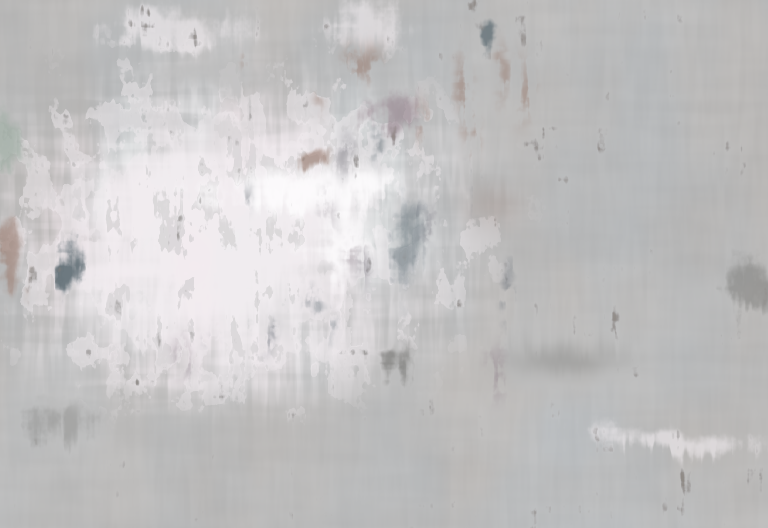
Reproduce this texture procedurally as a Shadertoy shader.

```glsl
const vec3 PLASTER = vec3(0.735, 0.735, 0.735);
const vec3 CHALK = vec3(0.945, 0.925, 0.938);
const vec3 WHITE = vec3(0.99, 0.985, 0.99);
const vec3 SLATE = vec3(0.34, 0.40, 0.43);
const vec3 SOOT = vec3(0.46, 0.46, 0.45);
const vec3 RUST = vec3(0.58, 0.46, 0.41);
const vec3 MAUVE = vec3(0.58, 0.51, 0.55);
const vec3 SAGE = vec3(0.61, 0.67, 0.63);

vec3 hash3(vec2 p) {
    vec3 q = fract(p.xyx * vec3(0.1031, 0.1030, 0.0973));
    q += dot(q, q.yxz + 33.33);
    return fract((q.xxy + q.yzz) * q.zyx);
}

// Cellular noise: random cell values blended by distance to jittered centres
float cellNoise(vec2 p) {
    vec2 cell = floor(p);
    float total = 0.0, weights = 0.0;
    for (int j = -1; j <= 1; j++)
    for (int i = -1; i <= 1; i++) {
        vec2 id = cell + vec2(i, j);
        vec3 h = hash3(id + 71.0);
        vec2 d = id + 0.15 + 0.7 * h.xy - p;
        float w = exp(-7.0 * dot(d, d));
        total += w * h.z;
        weights += w;
    }
    return total / weights;
}

float layered(vec2 p, int octaves) {
    float total = 0.0, weights = 0.0, amp = 1.0;
    for (int i = 0; i < octaves; i++) {
        total += amp * cellNoise(p);
        weights += amp;
        amp *= 0.58;
        p = p * 2.07 + 13.7;
    }
    return total / weights;
}

float falloff(vec2 p, vec2 center, vec2 radius) {
    vec2 q = (p - center) / radius;
    return exp(-dot(q, q));
}

// Ragged pigment patch whose outline is broken up by the grain
vec3 stain(vec3 color, vec2 p, vec2 center, vec2 radius, vec3 pigment, float strength, float grain) {
    float body = falloff(p, center, radius) + 1.1 * (grain - 0.5);
    return mix(color, pigment, strength * smoothstep(0.3, 0.95, body));
}

void mainImage(out vec4 fragColor, in vec2 fragCoord) {
    vec2 p = fragCoord / iResolution.y;

    // Brush textures: clouds, chips, vertical drags and horizontal pulls
    float cloud = layered(p * vec2(3.2, 4.5), 4);
    float chips = layered(p * vec2(24.0, 17.0) + 5.0, 4);
    float drag = layered(p * vec2(75.0, 9.0) + 31.0, 2);
    float pull = layered(p * vec2(5.0, 42.0) + 57.0, 2);
    float hue = layered(p * vec2(7.0, 4.0) + 90.0, 2);
    float grain = 0.5 * chips + 0.3 * drag + 0.2 * pull;
    grain = 0.5 + 1.5 * (grain - 0.5);
    vec2 w = p + 0.05 * vec2(cloud - 0.5, hue - 0.5) + 0.018 * vec2(pull - 0.5, drag - 0.5);

    // Grey plaster ground
    vec3 color = PLASTER + 0.055 * (cloud - 0.5) + 0.02 * (drag - 0.5) + 0.015 * (pull - 0.5);
    color += (hue - 0.5) * vec3(0.025, 0.0, -0.02);

    // Chalky veil with scraped and chipped margins
    float field = falloff(w, vec2(0.42, 0.57), vec2(0.43, 0.28));
    float rough = 0.5 * (cloud - 0.5) + 0.3 * (drag - 0.5) + 0.22 * (pull - 0.5);
    float veil = smoothstep(0.12, 0.92, field + rough * smoothstep(0.02, 0.4, field));
    color = mix(color, CHALK + (hue - 0.5) * vec3(0.05, -0.02, 0.01), veil);
    float flake = smoothstep(0.62, 0.68, 0.55 * field + chips * 0.8 + 0.15 * (cloud - 0.5));
    color = mix(color, CHALK, 0.45 * flake * smoothstep(0.08, 0.35, field));
    float scrape = smoothstep(0.62, 0.7, chips + 0.4 * (drag - 0.5));
    color = mix(color, PLASTER, 0.4 * scrape * veil);

    // White strokes and grey overpaint
    color = stain(color, w, vec2(0.42, 0.86), vec2(0.14, 0.045), PLASTER, 0.7, grain);
    color = stain(color, w, vec2(0.60, 0.63), vec2(0.22, 0.05), WHITE, 0.95, grain);
    color = stain(color, w, vec2(0.65, 0.53), vec2(0.08, 0.08), WHITE, 0.85, grain);
    color = stain(color, w, vec2(0.62, 0.36), vec2(0.05, 0.06), CHALK, 0.5, grain);
    color = stain(color, w, vec2(0.34, 0.94), vec2(0.15, 0.05), CHALK, 0.6, grain);
    color = stain(color, w, vec2(0.69, 0.95), vec2(0.07, 0.06), CHALK, 0.6, grain);
    color = stain(color, w, vec2(1.27, 0.17), vec2(0.15, 0.025), CHALK, 0.6, grain);

    // Dark and coloured patches
    color = stain(color, w, vec2(0.132, 0.50), vec2(0.027, 0.07), SLATE, 0.85, grain);
    color = stain(color, w, vec2(0.928, 0.94), vec2(0.014, 0.028), SLATE, 0.7, grain);
    color = stain(color, w, vec2(0.767, 0.31), vec2(0.045, 0.05), SOOT, 0.7, grain);
    color = stain(color, w, vec2(0.772, 0.54), vec2(0.04, 0.11), SLATE, 0.5, grain);
    color = stain(color, w, vec2(1.41, 0.47), vec2(0.06, 0.05), SOOT, 0.5, grain);
    color = stain(color, w, vec2(0.114, 0.20), vec2(0.07, 0.05), SOOT, 0.35, grain);
    color = stain(color, w, vec2(0.748, 0.78), vec2(0.06, 0.045), MAUVE, 0.6, grain);
    color = stain(color, w, vec2(0.60, 0.70), vec2(0.03, 0.02), RUST, 0.6, grain);
    color = stain(color, w, vec2(0.01, 0.52), vec2(0.03, 0.10), RUST, 0.6, grain);
    color = stain(color, w, vec2(0.01, 0.74), vec2(0.035, 0.07), SAGE, 0.7, grain);
    color = mix(color, SOOT, 0.35 * falloff(w, vec2(1.08, 0.32), vec2(0.11, 0.03)));
    color = mix(color, RUST, 0.2 * falloff(w, vec2(0.93, 0.61), vec2(0.06, 0.04)));

    // Small scattered drips
    for (int i = 0; i < 30; i++) {
        vec3 h = hash3(vec2(float(i) * 3.7, 19.0));
        vec2 center = vec2(0.05 + 0.95 * sqrt(h.x), 0.3 + 0.6 * h.y);
        vec2 radius = vec2(0.008 + 0.012 * h.z, 0.02 + 0.035 * h.x);
        vec3 pigment = mix(mix(SLATE, MAUVE, h.z), RUST, step(0.7, h.y));
        color = mix(color, pigment, 0.45 * falloff(w, center, radius) * smoothstep(0.4, 0.65, grain));
    }

    fragColor = vec4(clamp(color, 0.0, 1.0), 1.0);
}
```
